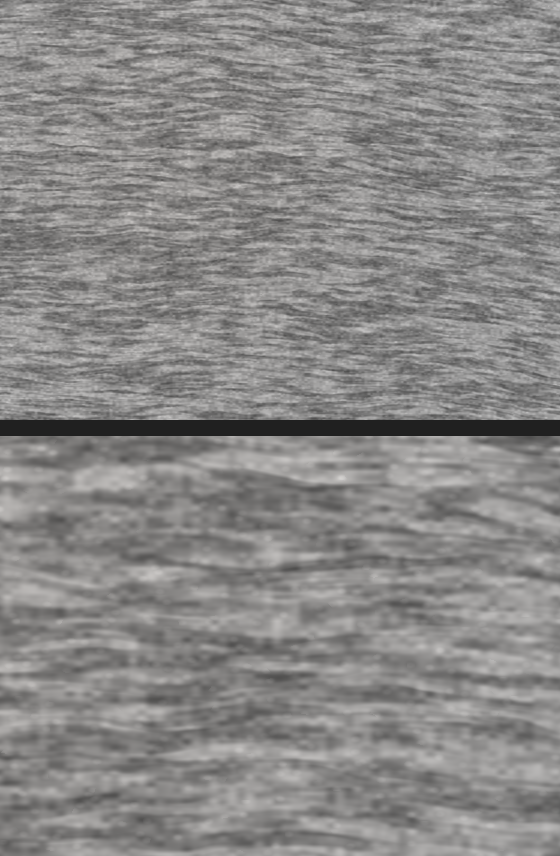
Top, the full canvas; bottom, a detail of the centre.
Give the GLSL for this texture, as a WebGL 2 fragment shader.

```glsl
#version 300 es
precision highp float;
// Grey brushed stone: crisp dark streaks between flat pale lenses, with mineral grain.
uniform vec2 u_resolution;
out vec4 fragColor;

vec2 hash2(vec2 cell) {
  vec3 h = fract(cell.xyx * vec3(0.1031, 0.1030, 0.0973));
  h += dot(h, h.yzx + 33.33);
  return fract((h.xx + h.yz) * h.zy);
}

// Smooth value noise, centred on zero.
float noise(vec2 p) {
  vec2 cell = floor(p);
  vec2 f = fract(p);
  f = f * f * (3.0 - 2.0 * f);
  float low = mix(hash2(cell).x, hash2(cell + vec2(1, 0)).x, f.x);
  float high = mix(hash2(cell + vec2(0, 1)).x, hash2(cell + vec2(1, 1)).x, f.x);
  return mix(low, high, f.y) - 0.5;
}

// Slope of one lattice corner, seen from an offset.
float corner(vec2 cell, vec2 offset) {
  return dot(hash2(cell) * 2.0 - 1.0, offset);
}

// Gradient noise: evenly sized ripples around zero.
float ripple(vec2 p) {
  vec2 cell = floor(p);
  vec2 f = fract(p);
  vec2 u = f * f * f * (f * (f * 6.0 - 15.0) + 10.0);
  float low = mix(corner(cell, f), corner(cell + vec2(1, 0), f - vec2(1, 0)), u.x);
  float high = mix(corner(cell + vec2(0, 1), f - vec2(0, 1)), corner(cell + 1.0, f - 1.0), u.x);
  return mix(low, high, u.y);
}

// Cellular noise: nearest distance, gap to the second nearest, random cell value.
vec3 cellular(vec2 p) {
  vec2 base = floor(p);
  float nearest = 9.0, second = 9.0, value = 0.0;
  for (int y = -1; y <= 1; y++) {
    for (int x = -1; x <= 1; x++) {
      vec2 cell = base + vec2(x, y);
      float d = length(cell + hash2(cell) - p);
      if (d < nearest) {
        second = nearest;
        nearest = d;
        value = hash2(cell + 57.0).y;
      } else {
        second = min(second, d);
      }
    }
  }
  return vec3(nearest, second - nearest, value);
}

// Bends the grain: gentle waves, sloping down towards the right.
vec2 flow(vec2 p) {
  float bend = 0.04 * p.x * p.x;
  bend += 0.008 * sin(5.0 * p.x + 3.0 * p.y);
  bend += 0.003 * sin(11.0 * p.x - 9.0 * p.y + 1.0);
  bend += 0.022 * noise(p * vec2(3.5, 9.0));
  bend += 0.009 * noise(p * vec2(12.0, 30.0) + 7.0);
  bend += 0.003 * noise(p * vec2(42.0, 70.0) + 41.0);
  return p + vec2(0.0, bend);
}

// Flat lens-shaped patches outlined by dark veins.
float lenses(vec2 p, vec2 scale, float veinDepth, float patchContrast) {
  vec3 c = cellular(p * scale);
  float inside = smoothstep(0.02, 0.34, c.y);
  return patchContrast * (c.z - 0.5) * inside - veinDepth * (1.0 - inside);
}

// Crisp streaks, 0 in the dark and 1 in the pale parts, gathered into patches.
float streaks(vec2 p) {
  float height = ripple(p * vec2(8.5, 72.0));
  height += 0.7 * ripple(p * vec2(19.0, 118.0) + 23.0);
  height += 0.5 * noise(p * vec2(5.0, 30.0) + 11.0);
  return smoothstep(-0.27, 0.27, height);
}

// Fine roughness and scattered bright flecks.
float grain(vec2 p) {
  vec3 c = cellular(p * vec2(85.0, 130.0));
  float fleck = (1.0 - smoothstep(0.1, 0.42, c.x)) * smoothstep(0.7, 0.9, c.z);
  return 0.14 * noise(p * vec2(140.0, 210.0)) + 0.05 * fleck;
}

void main() {
  vec2 p = gl_FragCoord.xy / u_resolution.y;
  vec2 q = flow(p);

  float tone = 0.567 + 0.17 * (streaks(q) - 0.5);
  tone += lenses(q, vec2(8.0, 50.0), 0.06, 0.04);
  tone += 0.12 * ripple(q * vec2(34.0, 150.0) + 61.0);
  tone += grain(p);

  // Slow uneven lighting.
  tone += 0.02 * noise(p * 2.2 + 5.0);

  // Faint warm cast, strongest left of the middle.
  float warmth = exp(-3.0 * dot(p - vec2(0.4, 0.6), p - vec2(0.4, 0.6)));
  vec3 tint = mix(vec3(1.002, 1.0, 1.0), vec3(1.012, 0.998, 0.987), warmth);
  fragColor = vec4(clamp(tone, 0.0, 1.0) * tint, 1.0);
}
```
